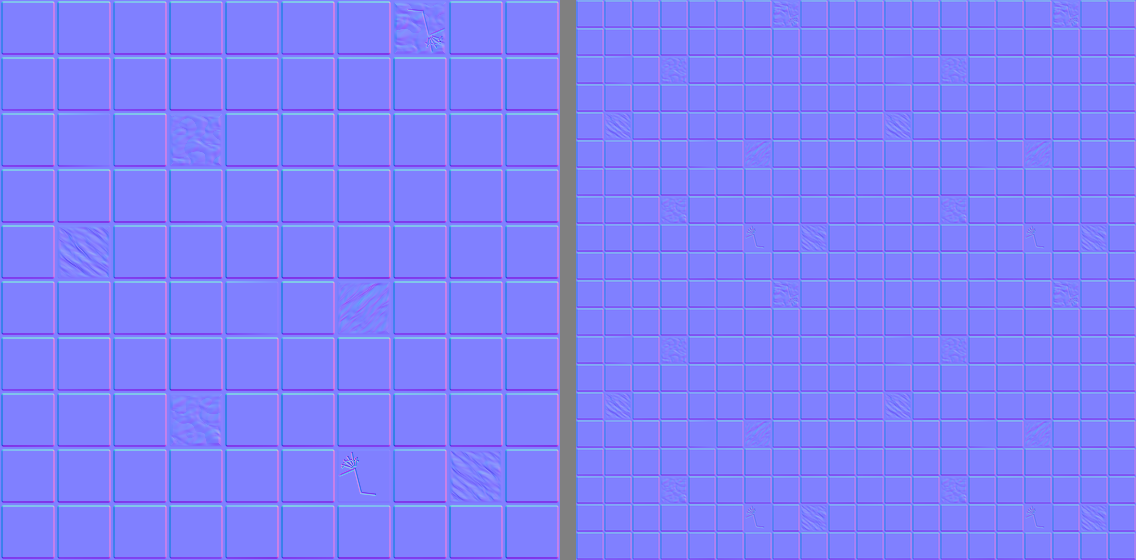
Left, the tile; right, the same tile 2 across and 2 down.
Give the GLSL for this texture map, as a Shadertoy shader.

```glsl
#define CELLS 10.0
#define GAP 0.022
#define BEVEL 0.028
#define ROUNDING 0.04
#define HEIGHT 0.022
#define HEIGHT_VARIATION 0.3
#define WORN_LEVEL 0.12
#define SCRATCH_DEPTH 0.024
#define DENT_DEPTH 0.034
#define CRACK_DEPTH 0.012
#define CRACK_WIDTH 0.025

// Worn tiles: column, row, scratch slope (0 = dents), crack (negative = turned, on dents)
const vec4 WORN[7] = vec4[7](
    vec4(7, 9, 0, -0.6), vec4(3, 7, 0, 0), vec4(1, 5, -0.8, 0), vec4(6, 4, 1, 0),
    vec4(3, 2, 0, 0), vec4(6, 1, 0, 1), vec4(8, 1, -0.8, 0));

// Tiles that sink towards their right side: column, row
const vec2 SUNKEN_A = vec2(1, 7);
const vec2 SUNKEN_B = vec2(4, 4);

vec2 hash2(vec2 p) {
    vec3 q = fract(p.xyx * vec3(0.1031, 0.103, 0.0973));
    q += dot(q, q.yzx + 33.33);
    return fract((q.xx + q.yz) * q.zy);
}

float cornerSlope(vec2 corner, vec2 offset) {
    return dot(hash2(corner) * 2.0 - 1.0, offset);
}

float gradientNoise(vec2 p) {
    vec2 i = floor(p), f = p - i;
    vec2 u = f * f * (3.0 - 2.0 * f);
    vec2 x = vec2(1, 0), y = vec2(0, 1);
    return mix(mix(cornerSlope(i, f), cornerSlope(i + x, f - x), u.x),
               mix(cornerSlope(i + y, f - y), cornerSlope(i + 1.0, f - 1.0), u.x), u.y);
}

float segmentDistance(vec2 p, vec2 a, vec2 b) {
    vec2 ap = p - a, ab = b - a;
    return length(ap - ab * clamp(dot(ap, ab) / dot(ab, ab), 0.0, 1.0));
}

// Long bent fracture with a fan of splinters at its hub
float crackGroove(vec2 p) {
    vec2 hub = vec2(0.34, 0.63), elbow = vec2(0.45, 0.2);
    float d = segmentDistance(p, hub, elbow);
    d = min(d, segmentDistance(p, elbow, vec2(0.7, 0.17)));
    d = min(d, segmentDistance(p, hub, vec2(0.06, 0.51)));

    // Nearest splinter by angle, with a chip across it
    vec2 q = p - hub;
    float spoke = clamp(round((atan(q.y, q.x) - 1.4) / 0.36), 0.0, 4.0);
    vec2 r = hash2(vec2(spoke, 31.0));
    float angle = 1.4 + 0.36 * spoke;
    vec2 dir = vec2(cos(angle), sin(angle));
    vec2 local = vec2(dot(q, dir), dot(q, vec2(-dir.y, dir.x)));
    d = min(d, segmentDistance(local, vec2(0.06, 0), vec2(0.2 + 0.1 * r.x, 0)));
    float chip = 0.12 + 0.1 * r.y;
    d = min(d, segmentDistance(local, vec2(chip, -0.03), vec2(chip + 0.03, 0.04)));
    return -CRACK_DEPTH * (1.0 - smoothstep(0.0, CRACK_WIDTH, d));
}

// Scratches run along the slope; dents are broad folds
float roughness(vec2 p, vec2 seed, float slope) {
    vec2 along = normalize(vec2(1.0, slope));
    vec2 q = vec2(dot(p, along), dot(p, vec2(-along.y, along.x)));
    bool dented = slope == 0.0;
    float coarse = gradientNoise(q * (dented ? vec2(3.0, 4.5) : vec2(2.2, 10.0)) + seed);
    float fine = gradientNoise(q * (dented ? vec2(8.0, 11.0) : vec2(7.0, 17.0))
                               + seed + 2.0 * coarse);
    return dented ? DENT_DEPTH * (abs(coarse) + 0.3 * fine)
                  : SCRATCH_DEPTH * (coarse + 0.35 * fine);
}

// Wear fades out before the tile's rim, so it never crosses a seam
float wearHeight(vec2 p, vec4 worn) {
    vec2 edge = 0.5 - abs(p - 0.5) - GAP;
    float h = 0.0;
    if (worn.w <= 0.0) h += roughness(p, worn.xy * 17.0 + 40.0, worn.z);
    if (worn.w != 0.0) h += abs(worn.w) * crackGroove(worn.w < 0.0 ? 1.0 - p : p);
    return h * smoothstep(0.015, 0.08, min(edge.x, edge.y));
}

float bevelHeight(vec2 p) {
    vec2 edge = 0.5 - abs(fract(p) - 0.5) - GAP;
    float d = ROUNDING - length(max(ROUNDING - edge, 0.0));
    return HEIGHT * smoothstep(0.0, BEVEL, d);
}

void mainImage(out vec4 fragColor, in vec2 fragCoord) {
    vec2 uv = fragCoord / iResolution.xy * CELLS;
    vec2 tile = floor(uv), p = uv - tile;

    vec4 worn = vec4(-1.0);
    for (int i = 0; i < 7; i++)
        if (tile == WORN[i].xy) worn = WORN[i];

    // Tile height, with a slight tilt of its own
    float level = 1.0 + HEIGHT_VARIATION * dot(hash2(tile + 53.0) - 0.5, 2.0 * p - 1.0);
    if (tile == SUNKEN_A || tile == SUNKEN_B) level = mix(0.8, 0.12, p.x);
    if (worn.x >= 0.0) level = WORN_LEVEL;

    // Differences at least one pixel wide smooth the bevels
    vec2 span = max(vec2(0.006), 0.5 * CELLS / iResolution.xy);
    vec2 dx = vec2(span.x, 0), dy = vec2(0, span.y);
    vec2 slope = level * vec2(bevelHeight(p + dx) - bevelHeight(p - dx),
                              bevelHeight(p + dy) - bevelHeight(p - dy)) / (2.0 * span);
    if (worn.x >= 0.0) {
        float here = wearHeight(p, worn);
        slope += vec2(wearHeight(p + dx, worn) - here, wearHeight(p + dy, worn) - here) / span;
    }

    vec3 normal = normalize(vec3(-slope, 1.0));
    fragColor = vec4(0.5 + 0.5 * normal, 1.0);
}
```
